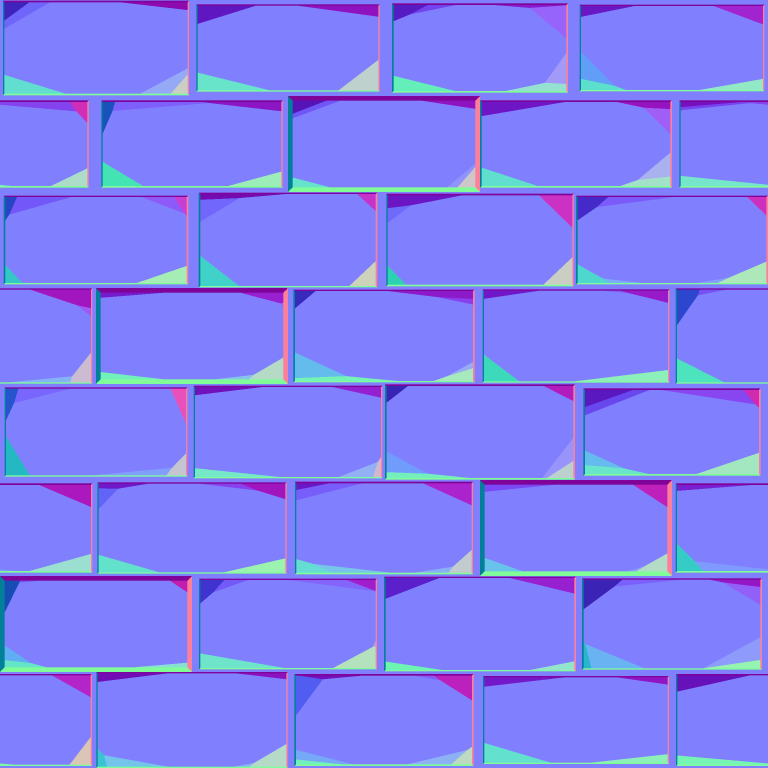
Reproduce this texture map procedurally as a WebGL 2 fragment shader.

```glsl
#version 300 es
precision highp float;
// Tangent-space normal map of running-bond bricks with chipped, faceted corners.

uniform vec2 u_resolution;
out vec4 fragColor;

// Layout, in canvas units
const ivec2 BRICKS = ivec2(4, 8);              // repeats across and down
const vec2 MAX_INSET = vec2(0.0105, 0.0062);   // widest gap to the cell border
const float RIM_WIDTH = 0.0019;
const float RAISED_RIM_WIDTH = 0.0062;
const float RAISED_SHARE = 0.1;

// Corner chips: x is the reach along the brick, y the reach up its side
const vec2 STEEP_CHIP = vec2(0.024, 0.056);
const vec2 LONG_CHIP = vec2(0.140, 0.011);
const vec2 CHIP_SCALE = vec2(0.65, 1.2);
const vec2 STRONG_TILT = vec2(0.76, 0.93);     // sine of the facet angle
const vec2 WEAK_TILT = vec2(0.20, 0.55);
const float WEAK_GROWTH = 1.15;
const float WEAK_SHARE = 0.55;
const float RIM_TILT = 0.98;

const int SAMPLES = 3;                         // antialiasing grid per axis

// Integer hash giving three values in 0..1
vec3 hash3(ivec3 key) {
    uvec3 v = uvec3(key) * 1664525u + 1013904223u;
    v.x += v.y * v.z; v.y += v.z * v.x; v.z += v.x * v.y;
    v ^= v >> 16u;
    v.x += v.y * v.z; v.y += v.z * v.x; v.z += v.x * v.y;
    return vec3(v >> 8u) / 16777216.0;
}

// Normal from a downhill direction scaled by the sine of the tilt; green points down
vec3 tiltedNormal(vec2 tilt) {
    return vec3(tilt.x, -tilt.y, sqrt(max(0.0, 1.0 - dot(tilt, tilt))));
}

// The deepest cut at a point decides the tilt of the brick face
vec2 chipTilt(vec2 p, vec2 halfSize, ivec2 id) {
    vec2 tilt = vec2(0.0);
    float deepest = 0.0;
    for (int i = 0; i < 8; i++) {
        bool weak = i >= 4;
        vec2 corner = vec2((i & 1) * 2 - 1, (i & 2) - 1);
        vec3 shape = hash3(ivec3(id, 10 + i));
        vec3 finish = hash3(ivec3(id, 30 + i));
        if (weak && finish.y > WEAK_SHARE) continue;

        vec2 reach = vec2(mix(STEEP_CHIP.x, LONG_CHIP.x, shape.x),
                          mix(STEEP_CHIP.y, LONG_CHIP.y, sqrt(shape.x)));
        reach *= mix(CHIP_SCALE.x, CHIP_SCALE.y, shape.y);
        if (weak) reach *= WEAK_GROWTH;

        vec2 range = weak ? WEAK_TILT : STRONG_TILT;
        float sine = mix(range.x, range.y, finish.x);
        float slope = sine / sqrt(1.0 - sine * sine);
        vec2 inverseReach = 1.0 / reach;
        vec2 fromCorner = halfSize - p * corner;
        float inside = (1.0 - dot(fromCorner, inverseReach)) / length(inverseReach);
        float depth = inside * slope;
        if (depth > deepest) {
            deepest = depth;
            tilt = corner * normalize(inverseReach) * sine;
        }
    }
    return tilt;
}

vec3 wallNormal(vec2 uv) {
    // Brick cell, with alternate rows shifted by half a brick
    vec2 grid = uv * vec2(BRICKS);
    float row = floor(grid.y);
    grid.x += 0.5 * (1.0 - mod(row, 2.0));
    vec2 cell = mod(floor(grid), vec2(BRICKS));
    ivec2 id = ivec2(cell);
    vec2 p = (fract(grid) - 0.5) / vec2(BRICKS);

    // Brick size and rim
    vec3 variation = hash3(ivec3(id, 1));
    bool raised = variation.z < RAISED_SHARE;
    vec2 inset = raised ? vec2(0.0) : MAX_INSET * variation.xy;
    vec2 halfSize = 0.5 / vec2(BRICKS) - inset;
    vec2 toEdge = halfSize - abs(p);
    float edge = min(toEdge.x, toEdge.y);
    float rim = raised ? RAISED_RIM_WIDTH : RIM_WIDTH;

    if (edge < 0.0) return vec3(0.0, 0.0, 1.0);   // mortar
    if (edge < rim) {
        vec2 axis = toEdge.x < toEdge.y ? vec2(1.0, 0.0) : vec2(0.0, 1.0);
        return tiltedNormal(axis * sign(p) * RIM_TILT);
    }
    return tiltedNormal(chipTilt(p, halfSize, id));
}

void main() {
    // Average a small grid of samples to smooth every edge
    vec3 color = vec3(0.0);
    for (int y = 0; y < SAMPLES; y++) {
        for (int x = 0; x < SAMPLES; x++) {
            vec2 offset = (vec2(x, y) + 0.5) / float(SAMPLES) - 0.5;
            vec2 uv = (gl_FragCoord.xy + offset) / u_resolution;
            color += 0.5 + 0.5 * wallNormal(uv);
        }
    }
    fragColor = vec4(color / float(SAMPLES * SAMPLES), 1.0);
}
```
